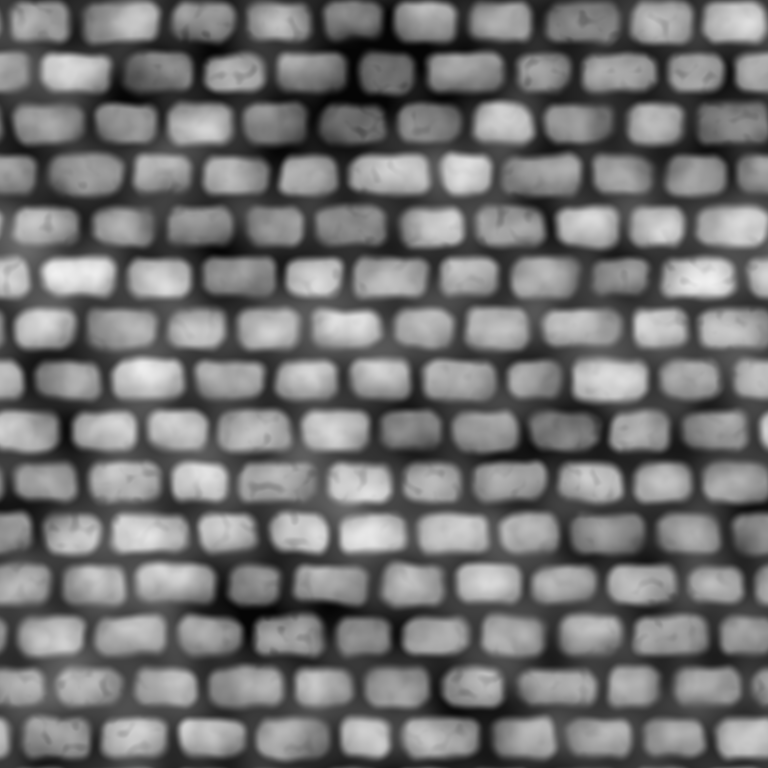
Give the GLSL for this texture, as a WebGL 1 fragment shader.

```glsl
precision highp float;
// Grey height-map wall of rounded cobbles: 15 staggered courses of 10 stones.

uniform vec2 u_resolution;

const float COURSES = 15.0;
const float STONES = 10.0;
const float COURSE_SHIFT = 0.08;   // vertical phase of the courses
const float JOINT_JITTER = 0.20;   // in stone widths
const float JOINT_GAP = 0.0014;    // half gap, in canvas units
const float CORNER_RADIUS = 0.023;
const float EDGE_ROLL = 0.0135;    // width of the soft shoulder

vec2 hash2(vec2 p) {
  vec3 q = fract(p.xyx * vec3(0.1031, 0.1030, 0.0973));
  q += dot(q, q.yzx + 33.33);
  return fract((q.xx + q.yz) * q.zy);
}

float cornerNoise(vec2 cell, vec2 f, vec2 corner, float period, float seed) {
  float angle = 6.2832 * hash2(mod(cell + corner, period) + seed).x;
  return dot(vec2(cos(angle), sin(angle)), f - corner);
}

// Gradient noise that wraps after a whole number of cells.
float noise(vec2 uv, float period, float seed) {
  vec2 p = uv * period;
  vec2 cell = floor(p);
  vec2 f = p - cell;
  vec2 w = f * f * f * (f * (f * 6.0 - 15.0) + 10.0);
  float a = cornerNoise(cell, f, vec2(0.0, 0.0), period, seed);
  float b = cornerNoise(cell, f, vec2(1.0, 0.0), period, seed);
  float c = cornerNoise(cell, f, vec2(0.0, 1.0), period, seed);
  float d = cornerNoise(cell, f, vec2(1.0, 1.0), period, seed);
  return mix(mix(a, b, w.x), mix(c, d, w.x), w.y);
}

float roundedBox(vec2 p, vec2 halfSize, float radius) {
  vec2 q = abs(p) - halfSize + radius;
  return length(max(q, 0.0)) + min(max(q.x, q.y), 0.0) - radius;
}

// Soft patch, wrapped around the canvas edges.
float patchAt(vec2 uv, vec2 center, vec2 size) {
  vec2 d = (fract(uv - center + 0.5) - 0.5) / size;
  return exp(-dot(d, d));
}

// Courses alternate by half a stone while drifting sideways.
float courseOffset(float row) {
  return 0.25 + 0.82 * smoothstep(2.0, 8.5, row) + 0.5 * mod(row, 2.0);
}

float jointX(float index, float row) {
  float jitter = hash2(vec2(mod(index, STONES), row) + 7.0).x - 0.5;
  return index + JOINT_JITTER * jitter;
}

// Broad light and dark areas shared by stones and gaps.
float broadTone(vec2 uv) {
  float tone = 0.14 * noise(uv, 4.0, 21.0) + 0.24 * noise(uv, 8.0, 43.0);
  tone += 0.13 * patchAt(uv, vec2(0.41, 0.40), vec2(0.13, 0.08));
  tone += 0.12 * patchAt(uv, vec2(0.09, 0.14), vec2(0.12, 0.13));
  tone += 0.10 * patchAt(uv, vec2(0.18, 0.61), vec2(0.16, 0.08));
  return tone - 0.22 * patchAt(uv, vec2(0.49, 0.91), vec2(0.26, 0.10));
}

float surfaceGrain(vec2 uv) {
  float grain = 0.12 * noise(uv, 26.0, 5.0) + 0.05 * noise(uv, 52.0, 11.0);
  float pits = smoothstep(0.05, 0.6, noise(uv, 56.0, 37.0));
  float wear = smoothstep(-0.05, 0.35, noise(uv, 7.0, 61.0));
  return grain - 0.10 * pits * (0.25 + wear);
}

float stoneWall(vec2 uv) {
  // Bend the courses slightly.
  vec2 bent = uv + 0.006 * vec2(noise(uv, 14.0, 71.0), noise(uv, 12.0, 83.0));
  bent += 0.0035 * vec2(noise(uv, 30.0, 91.0), noise(uv, 30.0, 97.0));

  // Find the stone and its two side joints.
  float y = bent.y * COURSES - COURSE_SHIFT;
  float row = mod(floor(y), COURSES);
  float x = bent.x * STONES - courseOffset(row);
  float nearest = floor(x + 0.5);
  float index = x < jointX(nearest, row) ? nearest - 1.0 : nearest;
  float left = jointX(index, row);
  float right = jointX(index + 1.0, row);
  vec2 id = vec2(mod(index, STONES), row);
  vec2 size = vec2((right - left) / STONES, 1.0 / COURSES);
  vec2 local = vec2((x - left) / (right - left), fract(y)) - 0.5;

  // Domed shape with its own size, tilt and brightness.
  vec2 variation = hash2(id + 131.0);
  vec2 tilt = hash2(id + 211.0) - 0.5;
  vec2 halfSize = 0.5 * size - JOINT_GAP - 0.0016 * variation.y;
  float d = roundedBox(local * size, halfSize, CORNER_RADIUS);
  float body = smoothstep(0.0018, -EDGE_ROLL, d);
  float dome = 0.10 - 0.75 * dot(local, local);

  float tone = broadTone(uv);
  float gap = 0.20 + 0.9 * tone + 0.16 * noise(uv, 16.0, 151.0);
  float stone = 0.605 + tone + 0.18 * (variation.x - 0.5) + dome;
  stone += dot(local, tilt * 0.36 + vec2(0.0, 0.08)) + surfaceGrain(uv);
  return mix(max(gap, 0.02), stone, body);
}

void main() {
  vec2 uv = gl_FragCoord.xy / u_resolution;
  gl_FragColor = vec4(vec3(clamp(stoneWall(uv), 0.0, 1.0)), 1.0);
}
```
